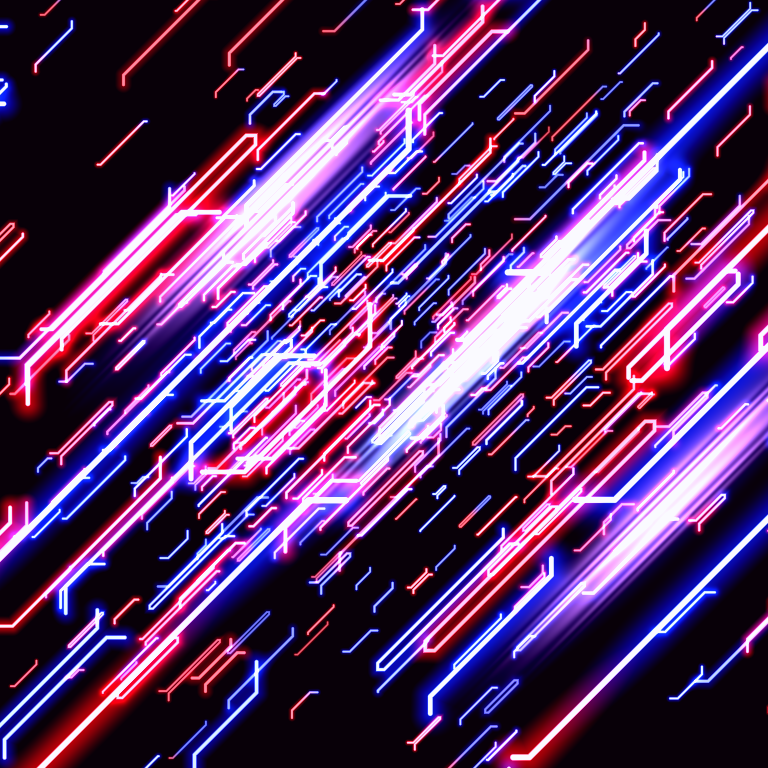
Give the GLSL for this background, as a Shadertoy shader.

```glsl
float hash(vec2 p) {
    return fract(sin(dot(p, vec2(127.1, 311.7))) * 43758.5453);
}

float segment(vec2 p, vec2 a, vec2 b) {
    vec2 ab = b - a;
    return length(p - a - ab * clamp(dot(p - a, ab) / dot(ab, ab), 0.0, 1.0));
}

// Diagonal run along x, with a bent stub at each end
float circuitTrace(vec2 p, float halfLength, vec2 bend, float stub) {
    vec2 tip = vec2(halfLength, 0.0);
    float d = segment(p, -tip, tip);
    d = min(d, segment(p, tip, tip + vec2(0.7, 0.7 * bend.x) * stub));
    return min(d, segment(p, -tip, -tip - vec2(0.7, 0.7 * bend.y) * stub));
}

// One depth of neon traces, scattered in cells seven times longer than wide
vec3 traceLayer(vec2 p, float size, float seed) {
    vec3 light = vec3(0.0);
    float pixel = 0.9 / iResolution.y;
    float core = 0.001 + 0.021 * size;
    float halo = 0.0015 + 0.19 * size;
    float crowding = mix(0.85, 0.45, smoothstep(0.01, 0.07, size));
    vec2 grid = p / size;

    for (int j = -1; j <= 1; j++) {
        float row = floor(grid.y) + float(j);
        float shift = hash(vec2(row, seed + 7.3));
        float along = grid.x / 7.0 + shift;

        for (int k = -1; k <= 1; k++) {
            float column = floor(along) + float(k);
            vec2 id = vec2(column, row) + seed * 17.0;

            // Small traces gather in the middle
            vec2 centre = vec2((column + 0.5 - shift) * 7.0, row + 0.5) * size;
            vec2 spread = (centre - vec2(0.04, 0.05)) / (vec2(0.24, 0.16) + 4.0 * size);
            float chance = 0.03 + crowding * exp(-dot(spread, spread));
            if (hash(id) > chance) continue;

            vec2 q = vec2((along - column - 0.5) * 7.0, grid.y - row - 0.5);
            q.y -= 0.5 * (hash(id + 1.7) - 0.5);
            float hue = hash(id + 3.1) + 0.04 * q.x;
            if (hash(id + 4.9) > 0.8) q.y = abs(q.y) - 0.13;

            vec2 bend = sign(vec2(hash(id + 5.3), hash(id + 6.1)) - 0.5);
            float halfLength = mix(0.5, 3.2, hash(id + 8.7));
            float stub = mix(0.05, 0.7, hash(id + 9.5));
            float d = circuitTrace(q, halfLength, bend, stub) * size;

            vec3 tint = mix(vec3(1.0, 0.09, 0.16), vec3(0.13, 0.24, 1.0),
                            smoothstep(0.46, 0.54, hue));
            float power = mix(0.45, 1.0, hash(id + 11.3));
            power = mix(power, 1.0, smoothstep(0.02, 0.1, size));
            float line = 1.0 - smoothstep(core - pixel, core + pixel, d);
            light += power * (tint * 0.72 * exp(-d * d / (halo * halo))
                            + (tint * 0.35 + 0.85) * line);
        }
    }
    return light;
}

// Three overexposed bundles of parallel light
vec3 flares(vec2 p) {
    vec3 light = vec3(0.0);
    float strands = 0.68 + 0.32 * sin(p.y * 330.0 + 3.0 * sin(p.y * 140.0));
    for (int k = -1; k <= 1; k++) {
        float side = float(k);
        vec2 e = (p - vec2(0.12 - 0.04 * side, 0.32 * side - 0.055)) / vec2(0.19, 0.026);
        float r = dot(e, e);
        vec3 tint = mix(vec3(0.85, 1.0, 1.2), vec3(1.2, 0.8, 1.1), abs(side));
        light += tint * 1.9 * strands * exp(-r);
        light += vec3(0.16, 0.1, 0.55) * exp(-0.35 * r);
    }
    return light;
}

void mainImage(out vec4 fragColor, in vec2 fragCoord) {
    vec2 p = (fragCoord - 0.5 * iResolution.xy) / iResolution.y;
    // x runs up the diagonal, y across it
    vec2 diagonal = vec2(p.x + p.y, p.y - p.x) * 0.7071;

    vec3 color = flares(diagonal);
    for (int i = 0; i < 8; i++) {
        float depth = float(i);
        color += traceLayer(diagonal, 0.011 * pow(1.43, depth), depth + 1.0);
    }
    // Deep blacks, clipped highlights
    color = max(color * 1.2 - 0.16, 0.0) + vec3(0.03, 0.0, 0.03);
    fragColor = vec4(min(color, vec3(0.98, 0.98, 1.0)), 1.0);
}
```
